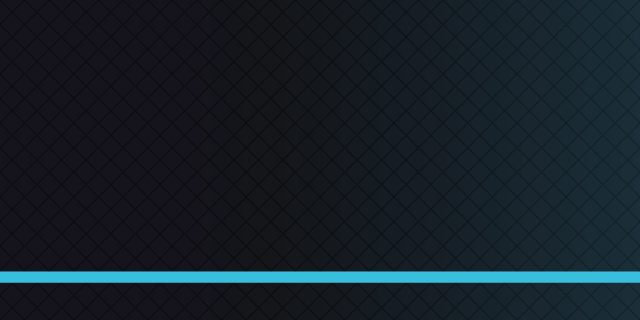
Write a Shadertoy shader that draws this background.

```glsl
// Dark teal gradient with a fine diagonal lattice and a bright cyan bar near the bottom.

// Antialiased coverage of a band, from its signed distance and the pixel size
float coverage(float dist, float pixel) {
    return clamp(0.5 - dist / pixel, 0.0, 1.0);
}

// Distance to the nearest of the parallel lines where t is a whole number
float lineDistance(float t) {
    return abs(fract(t + 0.5) - 0.5);
}

void mainImage(out vec4 fragColor, in vec2 fragCoord) {
    vec2 p = fragCoord / iResolution.y;
    float x = fragCoord.x / iResolution.x;
    float pixel = 1.0 / iResolution.y;

    // Horizontal gradient: near black to deep teal
    vec3 color = mix(vec3(0.082, 0.078, 0.114), vec3(0.078, 0.086, 0.102),
                     smoothstep(0.25, 0.43, x));
    color = mix(color, vec3(0.086, 0.120, 0.150), clamp((x - 0.43) / 0.25, 0.0, 1.0));
    color = mix(color, vec3(0.102, 0.184, 0.224), clamp((x - 0.68) / 0.32, 0.0, 1.0));

    // Diagonal lattice, thirteen cells to the canvas height
    float cells = 13.0;
    float toLength = 0.70711 / cells;
    float rising = lineDistance((p.x - p.y) * cells) * toLength;
    float falling = lineDistance((p.x + p.y) * cells) * toLength;
    float lattice = max(coverage(rising - 0.0019, pixel), coverage(falling - 0.0019, pixel));
    color *= 1.0 - mix(0.42, 0.25, smoothstep(0.4, 1.0, x)) * lattice;

    // Solid bar across the full width
    float bar = coverage(abs(p.y - 0.134) - 0.0176, pixel);
    color = mix(color, vec3(0.22, 0.75, 0.87), bar);

    fragColor = vec4(color, 1.0);
}
```
